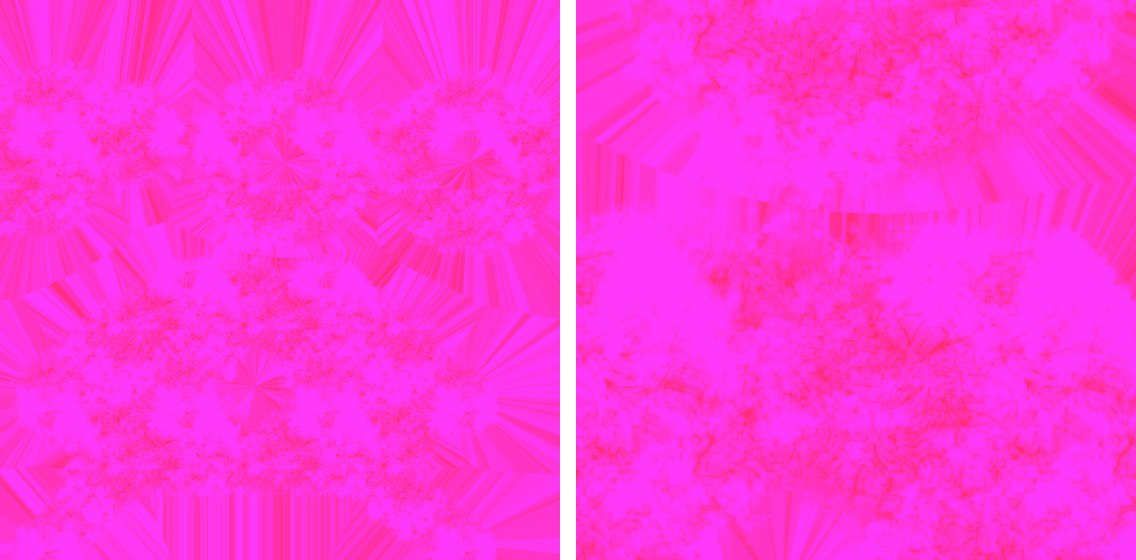
Left: the whole. Right: its middle third, enlarged.
Write a WebGL 2 fragment shader that draws this texture.

```glsl
#version 300 es
precision highp float;

uniform vec2 u_resolution;
out vec4 fragColor;

const float TILES = 4.0;
const float BASE_DARKNESS = 0.15;

float hash(vec2 p) {
    vec3 q = fract(vec3(p.xyx) * vec3(0.1031, 0.1030, 0.0973));
    q += dot(q, q.yzx + 33.33);
    return fract((q.x + q.y) * q.z);
}

// Value noise repeating every `period` cells
float tiledNoise(vec2 p, float period, float seed) {
    vec2 i = floor(p), f = fract(p);
    f = f * f * (3.0 - 2.0 * f);
    vec2 a = mod(i, period) + seed, b = mod(i + 1.0, period) + seed;
    return mix(mix(hash(a), hash(vec2(b.x, a.y)), f.x),
               mix(hash(vec2(a.x, b.y)), hash(b), f.x), f.y);
}

float tiledFbm(vec2 p, float seed) {
    float sum = 0.0, total = 0.0, amp = 1.0, freq = 3.0;
    for (int i = 0; i < 6; i++) {
        sum += amp * tiledNoise(p * freq, freq, seed + float(i) * 17.0);
        total += amp;
        amp *= 0.82;
        freq *= 2.0;
    }
    return sum / total;
}

// Thin crests where the noise crosses its middle value
float filaments(vec2 p, float freq, float seed) {
    return pow(1.0 - abs(2.0 * tiledNoise(p * freq, freq, seed) - 1.0), 13.0);
}

// Soft spot repeated once per tile
float tiledSpot(vec2 p, vec2 center, float size) {
    vec2 d = fract(p - center + 0.5) - 0.5;
    return exp(-dot(d, d) / (size * size));
}

// Cloudy speckle with thin dark filaments
float grainDarkness(vec2 p) {
    vec2 q = p * TILES;
    float cloud = tiledFbm(q, 5.0);
    vec2 bend = vec2(tiledNoise(q * 11.0, 11.0, 61.0), tiledNoise(q * 11.0, 11.0, 83.0));
    vec2 warped = q + 0.09 * (bend - 0.5) + 0.03 * (cloud - 0.5);
    float dark = BASE_DARKNESS - 0.065 + (cloud - 0.5) * 1.1;
    float mask = 0.2 + 0.8 * smoothstep(0.36, 0.58, cloud);
    dark += mask * 0.16 * filaments(warped, 13.0, 131.0);
    dark += mask * 0.22 * filaments(warped.yx, 27.0, 177.0);
    dark += mask * 0.24 * filaments(warped, 50.0, 203.0);
    dark += mask * 0.16 * smoothstep(0.6, 0.9, tiledNoise(q * 110.0, 110.0, 241.0));
    dark += 0.10 * tiledSpot(q, vec2(0.78, 0.93), 0.14);
    dark += 0.09 * tiledSpot(q, vec2(0.38, 0.27), 0.16);
    return dark - 0.05 * tiledSpot(q, vec2(0.30, 0.75), 0.2);
}

// Flat bands of uneven width along one axis
float bands(float s, float freq, float seed, float pixel) {
    float x = s * freq, i = floor(x);
    float edge = 0.15 + 0.7 * hash(vec2(i, seed + 40.0));
    float soft = 0.25 * freq * pixel;
    return mix(hash(vec2(i, seed)), hash(vec2(i + 1.0, seed)),
               smoothstep(edge - soft, edge + soft, x - i));
}

float rayDarkness(float s, float pixel) {
    float detail = smoothstep(0.1, 0.5, bands(s, 15.0, 3.0, pixel));
    float dark = BASE_DARKNESS - 0.025 + 0.22 * (bands(s, 23.0, 11.0, pixel) - 0.5);
    dark += detail * 0.18 * (bands(s, 70.0, 19.0, pixel) - 0.5);
    dark += detail * 0.16 * (bands(s, 190.0, 27.0, pixel) - 0.5);
    dark += detail * 0.12 * (bands(s, 400.0, 35.0, pixel) - 0.5);
    dark += 0.12 * smoothstep(0.82, 0.92, bands(s, 120.0, 31.0, pixel));
    return dark + 0.16 * smoothstep(0.82, 0.92, bands(s, 300.0, 47.0, pixel));
}

// Distance outside a capsule, and arc position of the nearest rim point
vec2 capsule(vec2 p, vec4 ends, float radius) {
    vec2 axis = ends.zw - ends.xy, d = p - ends.xy;
    float t = clamp(dot(d, axis) / max(dot(axis, axis), 1e-5), 0.0, 1.0);
    d -= axis * t;
    return vec2(length(d) - radius, radius * atan(d.y, d.x + 1e-6) + t * length(axis));
}

// Outside distance and ray coordinate for all patches and their round holes
vec2 patchField(vec2 p) {
    vec4 ends[10] = vec4[10](
        vec4(0.07, 0.69, 0.09, 0.77), vec4(0.09, 0.78, 0.23, 0.76),
        vec4(0.508, 0.711, 0.515, 0.72), vec4(0.84, 0.711, 0.85, 0.711),
        vec4(0.27, 0.30, 0.63, 0.30), vec4(0.34, 0.40, 0.58, 0.39),
        vec4(0.10, 0.30, 0.22, 0.33), vec4(0.70, 0.32, 0.82, 0.295),
        vec4(0.22, 0.15, 0.08, 0.03), vec4(0.68, 0.15, 0.82, 0.03));
    float radii[10] = float[10](0.115, 0.09, 0.155, 0.155, 0.18,
                                0.13, 0.07, 0.06, 0.05, 0.05);
    vec2 nearest = vec2(10.0, 0.0);
    for (int i = 0; i < 10; i++) {
        vec2 c = capsule(p, ends[i], radii[i]);
        if (c.x < nearest.x) nearest = vec2(c.x, c.y + float(i) * 7.3);
    }
    vec3 holes[3] = vec3[3](vec3(0.508, 0.711, 0.05), vec3(0.84, 0.711, 0.055),
                            vec3(0.456, 0.31, 0.058));
    for (int i = 0; i < 3; i++) {
        vec2 h = capsule(p, holes[i].xyxy, holes[i].z);
        if (-h.x > nearest.x) nearest = vec2(-h.x, h.y + 90.0 + float(i) * 7.3);
    }
    return nearest;
}

vec3 shade(vec2 p, float pixel) {
    vec2 field = patchField(p);
    float grain = grainDarkness(p);
    float ragged = field.x + 0.05 * (grain - BASE_DARKNESS);
    float dark = mix(grain, rayDarkness(field.y, pixel), smoothstep(-0.01, 0.012, ragged));
    float blue = clamp(0.98 - dark, 0.42, 0.975);
    return vec3(1.0, 0.127 + 0.097 * blue, blue);
}

void main() {
    float pixel = 1.0 / min(u_resolution.x, u_resolution.y);
    vec3 color = vec3(0.0);
    // Four close samples per pixel
    for (int i = 0; i < 4; i++) {
        vec2 offset = 0.3 * vec2(float(i % 2), float(i / 2)) - 0.15;
        color += shade((gl_FragCoord.xy + offset) * pixel, pixel);
    }
    fragColor = vec4(color / 4.0, 1.0);
}
```
